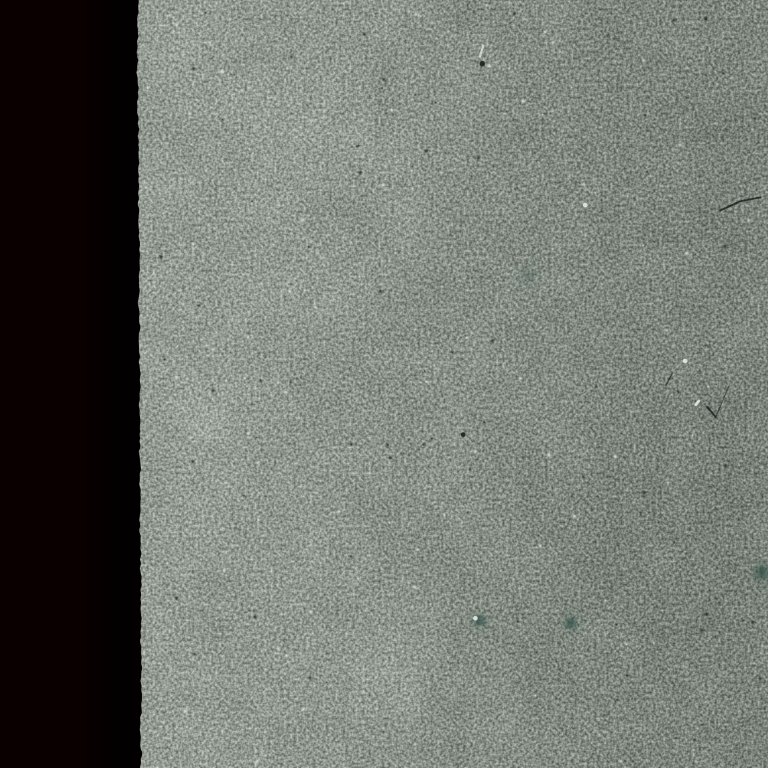
This texture is drawn by a WebGL 2 fragment shader. Its source:

```glsl
#version 300 es
precision highp float;
// Grainy grey-green card beside a dark red-black margin with a rough cut edge.
// Gradient noise makes the grain, mottling and cut; hashed cells scatter specks,
// and distance functions draw the few fibres and larger flaws.
uniform vec2 u_resolution;
out vec4 fragColor;

const vec3 CARD = vec3(0.529, 0.561, 0.526);
const vec3 MARGIN = vec3(0.045, 0.0, 0.0);
const vec3 MARGIN_SHADOW = vec3(0.006, 0.0, 0.0);
const vec3 INK = vec3(0.09, 0.13, 0.11);
const vec3 STAIN = vec3(0.20, 0.32, 0.29);
const vec3 CHALK = vec3(0.90, 0.93, 0.89);
const float EDGE_BOTTOM = 0.1836;
const float EDGE_TOP = 0.1795;
const float EDGE_ROUGHNESS = 0.0022;
const float GRAIN_SCALE = 235.0;
const float GRAIN_AMOUNT = 0.23;
const float FINE_SCALE = 391.0;
const float FINE_AMOUNT = 0.18;
const float MOTTLE_AMOUNT = 0.035;
const float SPECK_CELLS = 17.0;

float pixel;

// Integer hash giving two values in 0..1
vec2 hash2(vec2 cell) {
  uvec2 q = uvec2(ivec2(cell) + 4096);
  q = q * 1664525u + 1013904223u;
  q.x += q.y * 1664525u;
  q.y += q.x * 1664525u;
  q ^= q >> 16u;
  q.x += q.y * 1664525u;
  q.y += q.x * 1664525u;
  q ^= q >> 16u;
  return vec2(q & 65535u) / 65535.0;
}

float cornerSlope(vec2 cell, vec2 offset) {
  float angle = 6.28319 * hash2(cell).x;
  return dot(vec2(cos(angle), sin(angle)), offset);
}

float gradientNoise(vec2 p) {
  vec2 i = floor(p), f = fract(p);
  vec2 w = f * f * f * (f * (f * 6.0 - 15.0) + 10.0);
  vec2 e = vec2(1.0, 0.0);
  float low = mix(cornerSlope(i, f), cornerSlope(i + e, f - e), w.x);
  float high = mix(cornerSlope(i + e.yx, f - e.yx), cornerSlope(i + 1.0, f - 1.0), w.x);
  return mix(low, high, w.y);
}

float glow(vec2 p, vec2 center, float radius) {
  vec2 d = (p - center) / radius;
  return exp(-dot(d, d));
}

float disc(vec2 p, vec2 center, float radius) {
  return 1.0 - smoothstep(-pixel, pixel, length(p - center) - radius);
}

float fibre(vec2 p, vec2 a, vec2 b, float halfWidth) {
  vec2 pa = p - a, ba = b - a;
  float d = length(pa - ba * clamp(dot(pa, ba) / dot(ba, ba), 0.0, 1.0));
  return 1.0 - smoothstep(-pixel, pixel, d - halfWidth);
}

// Broad light falloff, pale clouds and grain
float cardTone(vec2 p) {
  float tone = mix(0.045, -0.045, smoothstep(0.15, 1.0, p.x));
  tone += 0.018 * glow(p, vec2(0.42, 0.84), 0.16);
  tone += 0.040 * glow(p, vec2(0.505, 0.12), 0.055);
  tone += 0.035 * glow(p, vec2(0.275, 0.45), 0.035);
  tone -= 0.020 * glow(p, vec2(0.83, 0.30), 0.17);
  tone += MOTTLE_AMOUNT * (gradientNoise(p * 9.0) + gradientNoise(p * 31.0 + 7.0));
  tone += GRAIN_AMOUNT * gradientNoise(p * GRAIN_SCALE + 0.37);
  return tone + FINE_AMOUNT * gradientNoise(p * FINE_SCALE + 91.3);
}

// Small light and dark specks at three sizes
vec3 addSpecks(vec3 color, vec2 p) {
  for (int layer = 0; layer < 3; layer++) {
    float k = float(layer);
    vec2 q = p * (SPECK_CELLS + 6.0 * k), cell = floor(q) + 60.0 * k;
    vec2 kind = hash2(cell + 300.0);
    vec2 center = 0.2 + 0.6 * hash2(cell);
    float radius = mix(0.0012, 0.0024, kind.y) * (SPECK_CELLS + 6.0 * k);
    float blob = glow(fract(q), center, radius) * step(kind.x, 0.11);
    color = mix(color, kind.x < 0.06 ? CHALK : INK, 0.75 * blob);
  }
  return color;
}

// Fibres on the right and the most visible flaws
vec3 addFlaws(vec3 color, vec2 p) {
  float hair = fibre(p, vec2(0.938, 0.726), vec2(0.964, 0.738), 0.0012);
  hair = max(hair, fibre(p, vec2(0.964, 0.738), vec2(0.990, 0.743), 0.0012));
  hair = max(hair, fibre(p, vec2(0.921, 0.470), vec2(0.932, 0.457), 0.0013));
  hair = max(hair, 0.7 * fibre(p, vec2(0.932, 0.457), vec2(0.949, 0.497), 0.0007));
  hair = max(hair, 0.8 * fibre(p, vec2(0.867, 0.498), vec2(0.875, 0.513), 0.0010));
  float stain = glow(p, vec2(0.992, 0.255), 0.010) + glow(p, vec2(0.624, 0.192), 0.008);
  stain += glow(p, vec2(0.743, 0.189), 0.008) + 0.4 * glow(p, vec2(0.688, 0.640), 0.010);
  color = mix(color, STAIN, 0.8 * min(stain, 1.0));
  float pit = max(disc(p, vec2(0.628, 0.917), 0.0035), disc(p, vec2(0.603, 0.434), 0.003));
  color = mix(color, INK, max(0.85 * hair, 0.9 * pit));
  float chip = max(disc(p, vec2(0.619, 0.195), 0.003), disc(p, vec2(0.892, 0.530), 0.003));
  chip = max(chip, disc(p, vec2(0.762, 0.733), 0.003));
  chip = max(chip, fibre(p, vec2(0.906, 0.473), vec2(0.910, 0.478), 0.0018));
  chip = max(chip, 0.8 * fibre(p, vec2(0.625, 0.926), vec2(0.629, 0.941), 0.0014));
  return mix(color, CHALK, 0.9 * chip);
}

void main() {
  vec2 p = gl_FragCoord.xy / u_resolution;
  pixel = 0.7 / min(u_resolution.x, u_resolution.y);
  vec3 card = addFlaws(addSpecks(CARD + cardTone(p), p), p);
  vec3 margin = mix(MARGIN, MARGIN_SHADOW, smoothstep(0.08, 0.17, p.x));
  // Cut edge leans slightly and wavers
  float edge = mix(EDGE_BOTTOM, EDGE_TOP, smoothstep(0.1, 1.0, p.y));
  edge += EDGE_ROUGHNESS * (gradientNoise(vec2(p.y * 28.0, 3.3)) + gradientNoise(vec2(p.y * 110.0, 8.6)));
  fragColor = vec4(mix(margin, card, smoothstep(-pixel, pixel, p.x - edge)), 1.0);
}
```
